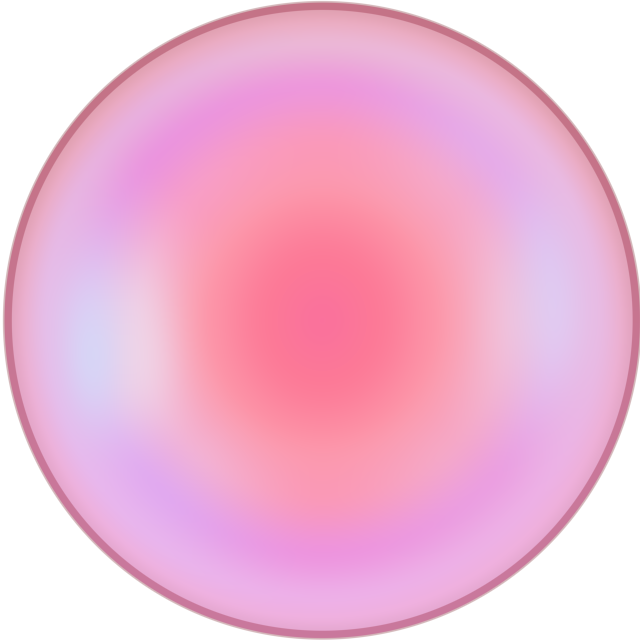
Reproduce this background procedurally as a Shadertoy shader.

```glsl
// Draws a soft iridescent disc with a coral heart, lilac halo and thin rose rim on white.

const vec2  CENTER = vec2(0.5035, 0.4995);
const float RADIUS = 0.4965;         // outer radius of the rim
const float RIM_WIDTH = 0.0115;
const float HAIRLINE = 0.0025;       // pale line around the rim
const vec2  CORE_STRETCH = vec2(1.10, 0.97);
const float TAU = 6.2831853;

const vec3 PAPER = vec3(1.0);
const vec3 HEART = vec3(0.98, 0.445, 0.61);
const vec3 ROSE = vec3(0.988, 0.475, 0.59);
const vec3 CORAL = vec3(0.988, 0.60, 0.67);
const vec3 EDGE_TOP = vec3(0.92, 0.66, 0.73);
const vec3 EDGE_BOTTOM = vec3(0.94, 0.69, 0.86);
const vec3 RIM_TOP = vec3(0.77, 0.45, 0.53);
const vec3 RIM_BOTTOM = vec3(0.79, 0.47, 0.61);
const vec3 HAIRLINE_COLOR = vec3(0.83, 0.72, 0.73);
const vec3 ICE = vec3(0.83, 0.85, 0.97);
const vec3 PEARL = vec3(0.94, 0.85, 0.91);

// Colour wheels: eight directions, counterclockwise from the right
const vec3 INNER[8] = vec3[8](
    vec3(0.945, 0.75, 0.85), vec3(0.96, 0.66, 0.79),
    vec3(0.98, 0.60, 0.73), vec3(0.97, 0.62, 0.78),
    vec3(0.94, 0.80, 0.89), vec3(0.95, 0.70, 0.83),
    vec3(0.98, 0.60, 0.72), vec3(0.96, 0.66, 0.78));
const vec3 HALO[8] = vec3[8](
    vec3(0.89, 0.78, 0.94), vec3(0.90, 0.67, 0.91),
    vec3(0.93, 0.59, 0.86), vec3(0.92, 0.58, 0.87),
    vec3(0.87, 0.78, 0.95), vec3(0.88, 0.66, 0.94),
    vec3(0.93, 0.58, 0.87), vec3(0.92, 0.62, 0.88));
const vec3 OUTER[8] = vec3[8](
    vec3(0.91, 0.73, 0.89), vec3(0.92, 0.72, 0.88),
    vec3(0.92, 0.72, 0.84), vec3(0.91, 0.69, 0.87),
    vec3(0.90, 0.74, 0.91), vec3(0.91, 0.71, 0.93),
    vec3(0.93, 0.69, 0.91), vec3(0.93, 0.69, 0.90));

// Smooth periodic blend around a colour wheel
vec3 wheel(vec3 colors[8], float turn) {
    float slot = fract(turn) * 8.0;
    int i = int(slot) % 8;
    return mix(colors[i], colors[(i + 1) % 8], smoothstep(0.0, 1.0, fract(slot)));
}

// Soft elliptical spot
float glow(vec2 p, vec2 spot, vec2 size) {
    vec2 d = (p - spot) / size;
    return exp(-dot(d, d));
}

vec3 discColor(vec2 uv) {
    vec2 p = (uv - CENTER) / RADIUS;
    float r = length(p);
    float core = length(p * CORE_STRETCH);
    float turn = r > 0.0001 ? atan(p.y, p.x) / TAU : 0.0;

    // Radial layers from heart to edge
    vec3 color = mix(HEART, ROSE, smoothstep(0.0, 0.22, core));
    color = mix(color, CORAL, smoothstep(0.16, 0.46, core));
    color = mix(color, wheel(INNER, turn), smoothstep(0.34, 0.60, r));
    color = mix(color, wheel(HALO, turn), smoothstep(0.54, 0.75, r));
    color = mix(color, wheel(OUTER, turn), smoothstep(0.72, 0.89, r));

    // Cool highlights on both flanks
    color = mix(color, PEARL, 0.65 * glow(uv, vec2(0.21, 0.43), vec2(0.06, 0.10)));
    color = mix(color, ICE, 0.75 * glow(uv, vec2(0.145, 0.44), vec2(0.045, 0.10)));
    color = mix(color, ICE, 0.25 * glow(uv, vec2(0.855, 0.58), vec2(0.055, 0.12)));

    // Warm shading beneath the rim
    vec3 edge = mix(EDGE_BOTTOM, EDGE_TOP, smoothstep(-0.9, 0.7, p.y));
    color = mix(color, edge, smoothstep(0.86, 0.98, r));
    return color * (1.0 - 0.05 * smoothstep(0.93, 0.99, r));
}

void mainImage(out vec4 fragColor, in vec2 fragCoord) {
    float side = min(iResolution.x, iResolution.y);
    vec2 uv = (fragCoord - 0.5 * iResolution.xy) / side + 0.5;
    float aa = 0.75 / side;
    float d = length(uv - CENTER) - RADIUS;

    // Disc, rim, hairline and paper
    vec3 rim = mix(RIM_BOTTOM, RIM_TOP, smoothstep(0.1, 0.85, uv.y));
    vec3 color = discColor(uv);
    color = mix(color, rim, smoothstep(-aa, aa, d + RIM_WIDTH));
    color = mix(color, HAIRLINE_COLOR, smoothstep(-aa, aa, d));
    color = mix(color, PAPER, smoothstep(-aa, aa, d - HAIRLINE));
    fragColor = vec4(color, 1.0);
}
```
